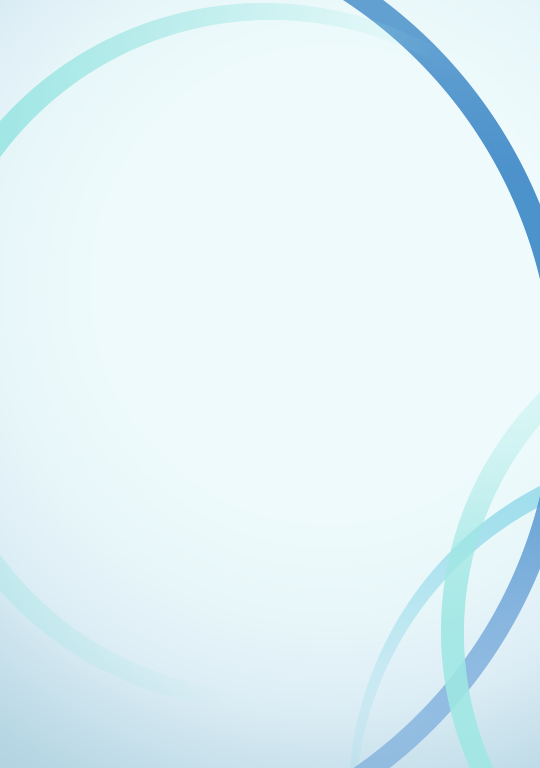
Reproduce this background procedurally as a WebGL 2 fragment shader.

```glsl
#version 300 es
precision highp float;
// A pale radial backdrop crossed by four large translucent arcs.
// Each arc is the area between two slightly offset circles, so its width
// tapers, and its opacity fades along its length.

uniform vec2 u_resolution;
out vec4 fragColor;

// Signed distance to a circle given as (center.x, center.y, radius).
float circle(vec2 p, vec3 c) {
    return length(p - c.xy) - c.z;
}

// Smooth coverage of the area inside the outer and outside the inner circle.
float crescent(vec2 p, vec3 outer, vec3 inner) {
    float d = max(circle(p, outer), -circle(p, inner));
    float pixel = 1.0 / u_resolution.y;
    return 1.0 - smoothstep(-0.6 * pixel, 0.6 * pixel, d);
}

// Near-white center, falling to a soft grey-blue in the far corners.
vec3 backdrop(vec2 p) {
    float r = distance(p, vec2(0.43, 0.629));
    vec3 color = vec3(0.932, 0.982, 0.988);
    color = mix(color, vec3(0.910, 0.968, 0.976), smoothstep(0.30, 0.43, r));
    color = mix(color, vec3(0.882, 0.941, 0.969), smoothstep(0.41, 0.53, r));
    color = mix(color, vec3(0.765, 0.871, 0.914), smoothstep(0.50, 0.69, r));
    return mix(color, vec3(0.700, 0.830, 0.885), smoothstep(0.64, 0.77, r));
}

void main() {
    // Height spans 0 to 1; x runs from 0 to about 0.7.
    vec2 p = gl_FragCoord.xy / u_resolution.y;
    vec3 color = backdrop(p);

    // Cyan arc, strongest at the right edge.
    float cyan = crescent(p, vec3(0.912, -0.0404, 0.4581), vec3(0.9115, -0.0573, 0.4492));
    cyan *= mix(0.22, 0.9, smoothstep(0.02, 0.38, p.y));
    color = mix(color, vec3(0.60, 0.86, 0.92), cyan);

    // Blue arc, deep on the upper right and paler toward the bottom.
    float blue = crescent(p, vec3(0.1185, 0.4967, 0.6309), vec3(0.1172, 0.4954, 0.6026));
    blue *= mix(0.50, 0.97, smoothstep(-0.05, 0.6, p.y));
    blue *= 1.0 - 0.14 * smoothstep(0.75, 1.0, p.y);
    vec3 blueTint = mix(vec3(0.35, 0.59, 0.83), vec3(0.28, 0.56, 0.79), smoothstep(0.0, 0.6, p.y));
    color = mix(color, blueTint, blue);

    // Large mint arc, fading to the right and fainter below.
    float mint = crescent(p, vec3(0.3431, 0.5365, 0.4596), vec3(0.3529, 0.5365, 0.4375));
    float upperFade = clamp(1.0 - p.x / 0.58, 0.0, 1.0);
    float lowerFade = 0.42 * clamp(1.0 - p.x / 0.30, 0.0, 1.0);
    mint *= mix(lowerFade, upperFade, smoothstep(0.45, 0.6, p.y));
    color = mix(color, vec3(0.63, 0.905, 0.895), mint);

    // Smaller mint arc at the lower right, fading upward.
    float smallMint = crescent(p, vec3(1.013, 0.1784, 0.4388), vec3(1.026, 0.1758, 0.4219));
    smallMint *= mix(0.88, 0.28, smoothstep(0.17, 0.49, p.y));
    color = mix(color, vec3(0.62, 0.905, 0.89), smallMint);

    fragColor = vec4(color, 1.0);
}
```
